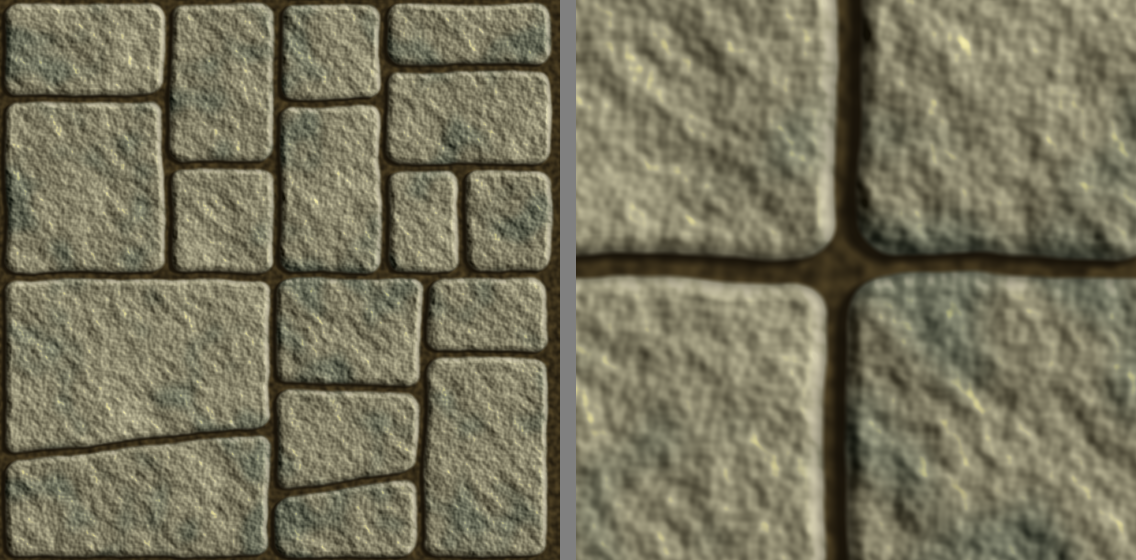
Left, the full canvas; right, a detail of the centre.
Write a Shadertoy shader that draws this texture.

```glsl
// Tiling pavement of rough olive stones with dark earth joints.
// Nested straight cuts divide the tile into stones with rounded, wavering edges;
// the slope of a layered gradient-noise relief towards the light shades them.

#define JOINT 0.0062          // half width of a joint
#define CORNER 0.024          // corner radius of a stone
#define WAVER 0.007           // waviness of the stone edges
#define BEVEL 0.012           // height of the rounded rim
#define ROUGHNESS 1.0         // strength of the surface relief
#define CONTRAST 0.38         // response to the light
#define LIGHT_DIR vec2(0.88, 0.47)
#define STONE_DARK vec3(0.14, 0.125, 0.075)
#define STONE_LIGHT vec3(0.78, 0.76, 0.63)
#define RIM_COLOR vec3(0.73, 0.70, 0.62)
#define EARTH_DARK vec3(0.085, 0.065, 0.03)
#define EARTH_LIGHT vec3(0.36, 0.30, 0.17)

vec2 hash2(vec2 c) {
    vec3 q = fract(c.xyx * vec3(0.1031, 0.1030, 0.0973));
    q += dot(q, q.yzx + 33.33);
    return fract((q.xx + q.yz) * q.zy);
}

float corner(vec2 cell, vec2 offset, vec2 period) {
    float a = 6.2832 * hash2(mod(cell, period) + period.yx).x;
    return dot(vec2(cos(a), sin(a)), offset);
}

// Gradient noise that repeats after one tile
float noise(vec2 p, vec2 period) {
    p *= period;
    vec2 c = floor(p), f = p - c, s = f * f * f * (f * (f * 6.0 - 15.0) + 10.0);
    vec2 x = vec2(1.0, 0.0);
    return mix(mix(corner(c, f, period), corner(c + x, f - x, period), s.x),
               mix(corner(c + x.yx, f - x.yx, period), corner(c + 1.0, f - 1.0, period), s.x), s.y);
}

// Divide a block: keep the distances to its two sides and the path taken
bool cut(inout vec2 sides, inout float id, float d) {
    bool beyond = d > 0.0;
    if (beyond) sides.x = min(sides.x, d);
    else sides.y = min(sides.y, -d);
    id = 2.0 * id + float(beyond);
    return beyond;
}

// Depth inside the stone (negative in the joints) and its identity
vec2 stone(vec2 p) {
    vec2 wave = vec2(noise(p, vec2(9.0)), noise(p, vec2(10.0)));
    vec2 chip = vec2(noise(p, vec2(37.0)), noise(p, vec2(41.0)));
    p = fract(p + WAVER * (wave + 0.3 * chip));
    vec2 h = vec2(p.x - 0.004, 0.991 - p.x), v = vec2(p.y, 1.0 - p.y);
    float id = 1.0;
    if (cut(v, id, p.y - 0.508)) {
        if (cut(h, id, p.x - 0.496)) {
            if (cut(h, id, p.x - 0.686)) {
                if (!cut(v, id, p.y - 0.879) && !cut(v, id, p.y - 0.702))
                    cut(h, id, p.x - 0.827);
            } else cut(v, id, p.y - 0.816);
        } else if (cut(h, id, p.x - 0.299)) cut(v, id, p.y - 0.706);
        else cut(v, id, p.y - 0.825);
    } else {
        h.y -= 0.008;
        if (cut(h, id, p.x - 0.488)) {
            if (cut(h, id, p.x - 0.749 - 0.025 * p.y)) cut(v, id, p.y - 0.367);
            else if (!cut(v, id, p.y - 0.327 + 0.03 * p.x))
                cut(v, id, p.y - 0.046 - 0.14 * p.x);
        } else cut(v, id, p.y - 0.182 - 0.107 * p.x);
    }
    float inset = JOINT * (0.85 + 0.4 * hash2(vec2(id, 7.0)).x);
    vec2 k = CORNER - vec2(min(h.x, h.y), min(v.x, v.y)) + inset;
    float depth = CORNER - length(max(k, 0.0)) - min(max(k.x, k.y), 0.0);
    return vec2(depth, id);
}

// Diagonal flakes, lumps and grain
float relief(vec2 p) {
    vec2 d = vec2(p.x + p.y, p.x - p.y);
    return ROUGHNESS * (0.0100 * noise(d, vec2(14.0, 8.0))
                      + 0.0055 * noise(d, vec2(40.0, 21.0))
                      + 0.0042 * noise(p, vec2(64.0))
                      + 0.0021 * noise(p, vec2(150.0)));
}

float surface(vec2 p, float depth) {
    return BEVEL * smoothstep(-0.004, 0.012, depth)
         + relief(p) * mix(0.5, 1.0, smoothstep(-0.003, 0.012, depth));
}

void mainImage(out vec4 fragColor, in vec2 fragCoord) {
    vec2 p = fragCoord / iResolution.y;
    float pixel = 1.0 / iResolution.y, reach = 0.003;
    vec2 s = stone(p), toLight = p + LIGHT_DIR * reach;
    float depth = s.x;
    float slope = (surface(p, depth) - surface(toLight, stone(toLight).x)) / reach;

    // Stone: shaded relief, broad stains and a small shift per stone
    float stain = noise(p, vec2(7.0)) + 0.6 * noise(p, vec2(19.0));
    float speck = noise(p, vec2(113.0));
    float tone = 0.57 + CONTRAST * slope + 0.20 * stain + 0.14 * speck;
    tone += 0.05 * (hash2(vec2(s.y, 3.0)).y - 0.5);
    vec3 color = mix(STONE_DARK, STONE_LIGHT, clamp(tone, -0.1, 1.15));
    color += vec3(-0.03, 0.0, 0.015) * smoothstep(0.0, -0.5, stain);
    color += vec3(0.09, 0.08, -0.03) * smoothstep(0.5, 1.1, slope) * smoothstep(0.008, 0.02, depth);

    // Pale rim on the lit sides, soft dirt along all edges
    float rim = smoothstep(0.013, 0.004, depth);
    color = mix(color, RIM_COLOR, 0.55 * rim * smoothstep(0.3, 1.0, slope));
    color *= mix(0.72, 1.0, smoothstep(-0.002, 0.007, depth));

    // Earth in the joints, shaded by the stone standing towards the light
    float shadow = smoothstep(-0.004, 0.003, stone(p + LIGHT_DIR * 0.008).x);
    float soil = 0.5 + 0.25 * slope + 0.5 * noise(p, vec2(90.0));
    vec3 earth = mix(EARTH_DARK, EARTH_LIGHT, clamp(soil, 0.0, 1.0) * (1.0 - 0.85 * shadow));

    float edge = 0.0015 + pixel;
    color = mix(earth, color, smoothstep(-edge, edge, depth));
    fragColor = vec4(clamp(color, 0.0, 1.0), 1.0);
}
```
